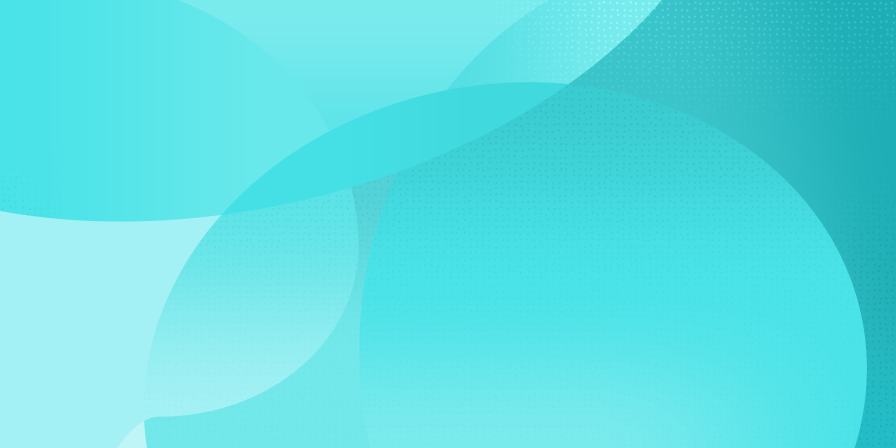
Write a Shadertoy shader that draws this background.

```glsl
// Overlapping translucent turquoise ellipses with soft gradients and fine stipple.

// Units: canvas height = 1, origin at the lower left.
const vec3 DEEP  = vec3(0.12, 0.68, 0.71);
const vec3 TEAL  = vec3(0.23, 0.77, 0.79);
const vec3 AQUA  = vec3(0.29, 0.89, 0.91);
const vec3 LIGHT = vec3(0.48, 0.92, 0.93);
const vec3 PALE  = vec3(0.64, 0.945, 0.957);
const vec3 FOAM  = vec3(0.75, 0.96, 0.97);

// Antialiased coverage of an ellipse, from an offset to its centre.
float ellipse(vec2 offset, vec2 radii) {
    vec2 q = offset / radii;
    float len = max(length(q), 0.01);
    float dist = (len - 1.0) * len / max(length(q / radii), 1e-4);
    return clamp(0.5 - dist * iResolution.y, 0.0, 1.0);
}

// Ellipse whose vertical axis slides along a slope.
float slantedEllipse(vec2 p, vec2 centre, vec2 radii, float slope) {
    vec2 offset = p - centre;
    offset.y -= slope * offset.x;
    return ellipse(offset, radii);
}

// Rounded lobe open to the left, with a tail flaring down at its foot.
float leftLobe(vec2 p) {
    float waist = 0.448;
    if (p.y > waist) {
        return ellipse(vec2(max(p.x - 0.141, 0.0), p.y - waist), vec2(0.659, 0.599));
    }
    float tail = max(0.357 - p.x, 0.0);
    float drop = max(waist - p.y - 7.7 * tail * tail, 0.0);
    return ellipse(vec2(max(p.x - 0.357, 0.0), drop), vec2(0.443, 0.378));
}

vec2 hash2(vec2 cell) {
    vec3 h = fract(cell.xyx * vec3(0.1031, 0.1030, 0.0973));
    h += dot(h, h.yzx + 33.33);
    return fract((h.xx + h.yz) * h.zy);
}

// Jittered dots, one in each grid cell.
float stipple(vec2 p, float density) {
    vec2 g = p * density;
    vec2 centre = 0.3 + 0.4 * hash2(floor(g));
    float blur = density / iResolution.y;
    return 1.0 - smoothstep(0.17 - 0.5 * blur, 0.17 + 0.7 * blur, length(fract(g) - centre));
}

void mainImage(out vec4 fragColor, in vec2 fragCoord) {
    vec2 p = fragCoord / iResolution.y;
    p.x *= 2.0 * iResolution.y / iResolution.x;

    // Shape masks
    float lobe  = leftLobe(p);
    float sweep = slantedEllipse(p, vec2(0.521, 1.227), vec2(1.12, 0.703), 0.145);
    float disc  = slantedEllipse(p, vec2(1.128, 0.133), vec2(0.807, 0.682), 0.055);
    float veil  = ellipse(vec2(min(p.x - 1.599, 0.0), p.y - 0.219), vec2(0.797, 0.885));

    // Backdrop: pale at the left, teal deepening towards the right
    vec3 backdrop = mix(TEAL, DEEP, smoothstep(1.55, 2.05, p.x + 0.25 * (p.y - 0.6)));
    backdrop = mix(backdrop, vec3(0.14, 0.74, 0.78), smoothstep(0.35, 0.0, p.y));
    backdrop = mix(FOAM, backdrop, smoothstep(0.4, 0.8, p.x));
    vec3 col = mix(backdrop, PALE, lobe);

    // Upper sweep, divided by the lobe and the veil
    vec3 sweepOpen = mix(AQUA + vec3(0.07, 0.0, 0.0), LIGHT, smoothstep(0.65, 1.0, p.y));
    vec3 sweepVeil = mix(vec3(0.32, 0.87, 0.89), LIGHT, smoothstep(0.95, 1.45, p.x));
    vec3 sweepLobe = mix(AQUA, vec3(0.41, 0.91, 0.92), smoothstep(0.0, 0.65, p.x));
    vec3 sweepCol = mix(mix(sweepOpen, sweepVeil, veil), sweepLobe, lobe);
    col = mix(col, sweepCol, sweep);

    // Large disc, brightening downwards
    vec3 discVeil = mix(TEAL + vec3(0.0, 0.03, 0.03), AQUA, smoothstep(0.78, 0.36, p.y));
    discVeil = mix(discVeil, LIGHT, smoothstep(0.38, 0.0, p.y) * smoothstep(2.0, 1.3, p.x));
    vec3 discOpen = mix(vec3(0.32, 0.82, 0.84), vec3(0.45, 0.91, 0.92), smoothstep(0.62, 0.2, p.y));
    vec3 discLobe = mix(vec3(0.36, 0.89, 0.905), PALE, smoothstep(0.58, 0.06, p.y));
    vec3 discCol = mix(mix(discOpen, discVeil, veil), discLobe, lobe);
    vec3 overlap = mix(vec3(0.27, 0.88, 0.9), vec3(0.25, 0.85, 0.87), smoothstep(0.7, 1.1, p.x));
    col = mix(col, mix(discCol, overlap, sweep), disc);

    // Fine stipple: bright at the top right, dark on the disc and side edges
    float dots = stipple(p, 70.0);
    float bright = (1.0 - disc) * smoothstep(1.0, 1.4, p.x) * smoothstep(0.65, 1.0, p.y);
    float dark = disc * (1.0 - sweep) * mix(0.35, 1.0, smoothstep(0.25, 0.7, p.y));
    dark += (1.0 - disc) * smoothstep(1.75, 1.95, p.x) * smoothstep(0.7, 0.4, p.y);
    dark += sweep * lobe * smoothstep(0.2, 0.0, p.x) * smoothstep(0.7, 0.5, p.y);
    col += dots * (0.07 * bright - 0.035 * dark);

    fragColor = vec4(col, 1.0);
}
```
